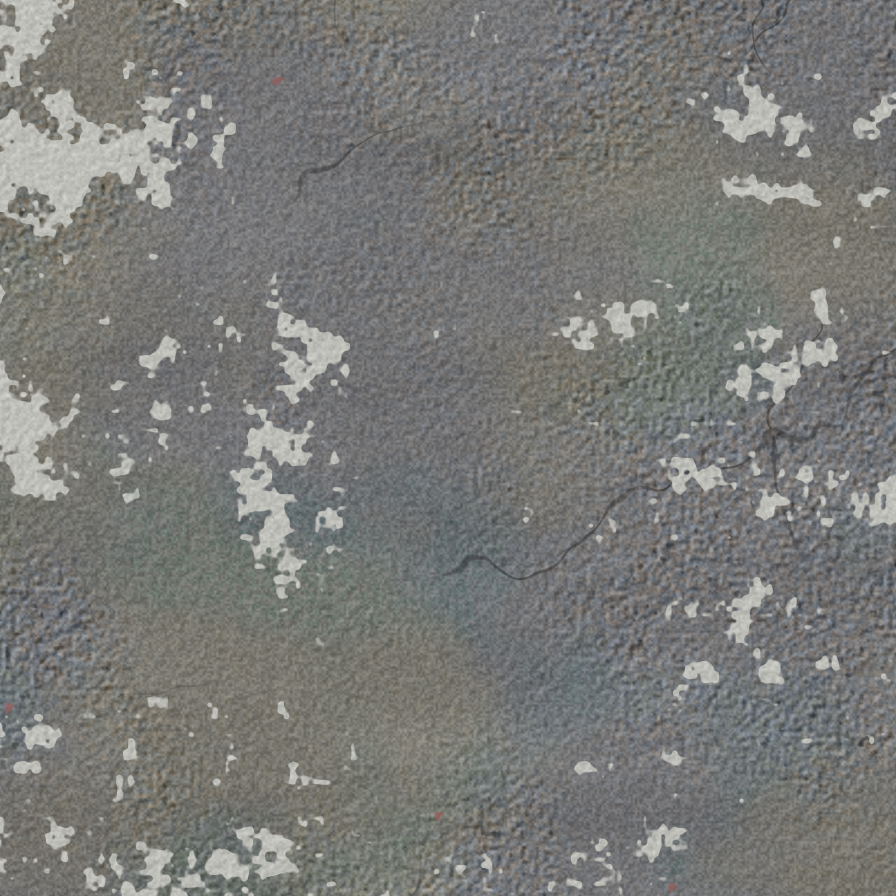
Write a Shadertoy shader that draws this texture.

```glsl
// Weathered grey concrete with ragged remains of pale paint.
// Layered value noise gives the warm and cool stains, an embossed grain,
// broken hairline cracks and the thresholded, axis-aligned paint flakes.

float hash(vec2 p) {
    vec3 q = fract(vec3(p.xyx) * 0.1031);
    q += dot(q, q.yzx + 33.33);
    return fract((q.x + q.y) * q.z);
}

float noise(vec2 p) {
    vec2 cell = floor(p), f = fract(p);
    f = f * f * (3.0 - 2.0 * f);
    float low = mix(hash(cell), hash(cell + vec2(1, 0)), f.x);
    float high = mix(hash(cell + vec2(0, 1)), hash(cell + vec2(1, 1)), f.x);
    return mix(low, high, f.y);
}

float fbm(vec2 p) {
    float sum = 0.0, weight = 0.533;
    for (int i = 0; i < 4; i++) {
        sum += weight * noise(p);
        p = p * 2.03 + 19.7;
        weight *= 0.5;
    }
    return sum;
}

// Coverage of the paint: broad clusters, streaks both ways, crumbling edges
float paintFlakes(vec2 p) {
    vec2 q = p + 0.012 * (vec2(noise(p * 30.0), noise(p * 30.0 + 57.0)) - 0.5);
    float cover = 0.42 * noise(q * 6.0 + 3.0);
    cover += 0.17 * noise(q * vec2(5, 24) + 11.0);
    cover += 0.15 * noise(q * vec2(24, 5) + 29.0);
    cover += 0.22 * noise(q * 28.0 + 41.0);
    cover += 0.20 * noise(p * 70.0 + 7.0);
    cover += 0.14 * noise(p * 150.0 + 83.0);
    return smoothstep(0.822, 0.862, cover);
}

// Wandering hairlines in two directions, kept only in scattered stretches
float cracks(vec2 p) {
    float sum = 0.0;
    for (int i = 0; i < 2; i++) {
        float k = float(i);
        vec2 slope = mix(vec2(-0.9, 2.1), vec2(2.2, 0.15), k);
        float t = dot(p, slope) + 0.35 * fbm(p * 6.0 + 31.0 * k) + 0.3 * k;
        float dist = abs(fract(t) - 0.5) / 2.3;
        float stretch = smoothstep(0.58, 0.75, noise(p * 5.0 + 13.0 + 47.0 * k));
        sum += (1.0 - smoothstep(0.0006, 0.0024, dist)) * stretch;
    }
    return min(sum, 1.0);
}

// Rare small reddish chips, one per chosen cell
float redChips(vec2 p) {
    vec2 cell = floor(p * 50.0);
    float dist = length(fract(p * 50.0) - 0.5) + 0.3 * (noise(p * 250.0) - 0.5);
    return step(0.997, hash(cell + 5.0)) * (1.0 - smoothstep(0.12, 0.3, dist));
}

void mainImage(out vec4 fragColor, in vec2 fragCoord) {
    vec2 p = fragCoord / iResolution.y;

    // Broad stains
    float warmth = smoothstep(0.36, 0.6, fbm(p * vec2(3, 4) + 23.0));
    float rough = smoothstep(0.36, 0.64, fbm(p * 4.0 + 61.0));
    vec3 coolStone = vec3(0.447, 0.447, 0.454);
    vec3 warmStone = vec3(0.484, 0.475, 0.441);
    vec3 color = mix(coolStone, warmStone, warmth);
    color += 0.09 * (fbm(p * vec2(4, 12) + 37.0) - 0.5);

    // Grain lit from the upper left, with pits where the surface is rough
    vec2 g = p * 190.0;
    float relief = noise(g) - noise(g + vec2(-0.6, 0.6));
    float grit = noise(p * 400.0 + 9.0) - 0.5;
    color += relief * mix(0.07, 0.2, rough) + grit * 0.12;
    color -= 0.12 * rough * smoothstep(0.76, 0.95, noise(p * 130.0 + 71.0));

    // Faint colour flecks and teal traces
    float fleck = noise(p * 170.0 + 53.0);
    color += (fleck - 0.5) * vec3(0.05, 0.0, -0.05) * (0.3 + rough);
    float teal = smoothstep(0.54, 0.74, fbm(p * 5.0 + 97.0));
    color += teal * fleck * vec3(-0.07, -0.005, 0.005);

    color *= 1.0 - 0.3 * cracks(p);
    color = mix(color, vec3(0.6, 0.36, 0.36), 0.7 * redChips(p));

    // Paint on top
    vec3 paint = vec3(0.745, 0.745, 0.725) + 0.08 * relief + 0.08 * grit;
    color = mix(color, paint, paintFlakes(p));

    fragColor = vec4(color, 1.0);
}
```
